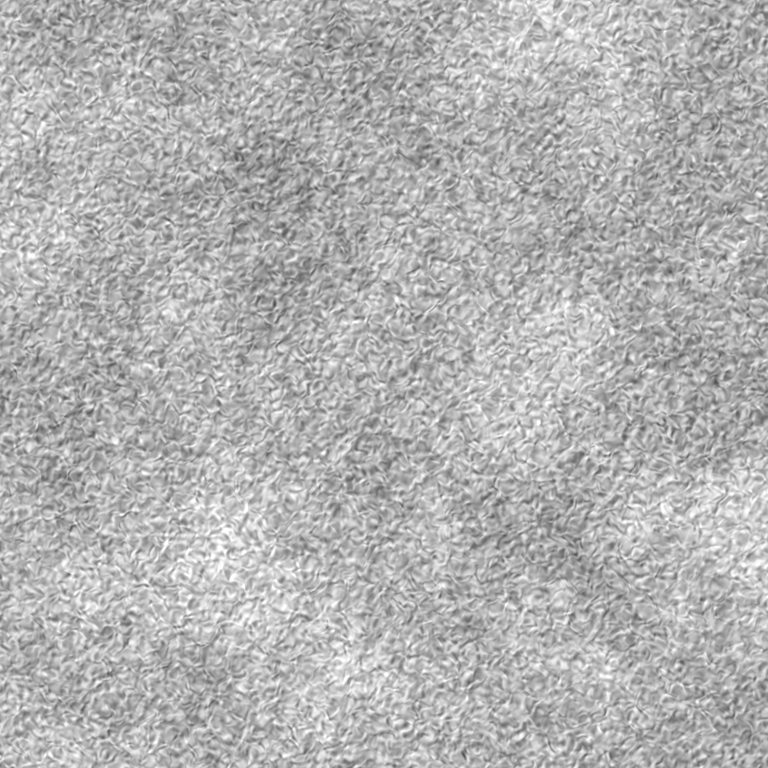
Give the GLSL for this texture, as a WebGL 1 fragment shader.

```glsl
precision highp float;
// Grey felted paper: short curled fibres lit from one side, over soft cloudy
// blotches. Fibres are warped noise stretched along two diagonals, given
// relief by a slope difference; the blotches are fractal value noise.

uniform vec2 u_resolution;

#define BASE_GREY 0.722
#define CLOUD_SCALE 4.5
#define CLOUD_DEPTH 0.155
#define FIBRE_SCALE 128.0
#define FIBRE_STRETCH 2.0
#define FIBRE_DEPTH 0.34
#define RELIEF_SCALE 185.0
#define RELIEF_DEPTH 0.31
#define CURL 1.3

float hash(vec2 p) {
  return fract(sin(dot(p, vec2(12.9898, 78.233))) * 43758.5453);
}

// Smooth value noise, centred on zero.
float noise(vec2 p) {
  vec2 cell = floor(p);
  vec2 f = fract(p);
  f = f * f * (3.0 - 2.0 * f);
  float low = mix(hash(cell), hash(cell + vec2(1.0, 0.0)), f.x);
  float high = mix(hash(cell + vec2(0.0, 1.0)), hash(cell + vec2(1.0)), f.x);
  return mix(low, high, f.y) - 0.5;
}

mat2 rotation(float angle) {
  float c = cos(angle);
  float s = sin(angle);
  return mat2(c, s, -s, c);
}

// Blotches: each octave is turned so that no grid shows.
float clouds(vec2 p) {
  float sum = 0.0;
  float weight = 1.0;
  mat2 turn = rotation(0.65);
  for (int i = 0; i < 5; i++) {
    sum += weight * noise(p);
    p = turn * p * 2.03 + 17.3;
    weight *= 0.7;
  }
  return sum;
}

// Bends the plane so that straight grains become small curls.
vec2 curled(vec2 p) {
  vec2 q = p * 0.6;
  return p + CURL * vec2(noise(q + 31.7), noise(q + 73.1));
}

// Grains stretched along one direction.
float strands(vec2 p, float angle) {
  vec2 q = rotation(-angle) * p;
  return noise(q * vec2(1.0, FIBRE_STRETCH) + 9.4);
}

// Patches of fibres leaning either way.
float fibres(vec2 p) {
  vec2 q = curled(p);
  float lean = smoothstep(-0.15, 0.1, noise(p * 0.45 + 51.0));
  return mix(strands(q, 2.3), strands(q, 0.9), lean);
}

// Bright and dark flanks of the curls under a light from the upper left.
float relief(vec2 p) {
  vec2 q = curled(p);
  vec2 toLight = vec2(-0.5, 0.4);
  return noise(q) - noise(q + toLight);
}

void main() {
  vec2 uv = gl_FragCoord.xy / min(u_resolution.x, u_resolution.y);

  float grey = BASE_GREY;
  grey += CLOUD_DEPTH * clouds(uv * CLOUD_SCALE + 3.7);
  grey += FIBRE_DEPTH * fibres(uv * FIBRE_SCALE);
  grey += RELIEF_DEPTH * relief(rotation(0.4) * uv * RELIEF_SCALE);

  gl_FragColor = vec4(vec3(clamp(grey, 0.0, 1.0)), 1.0);
}
```
